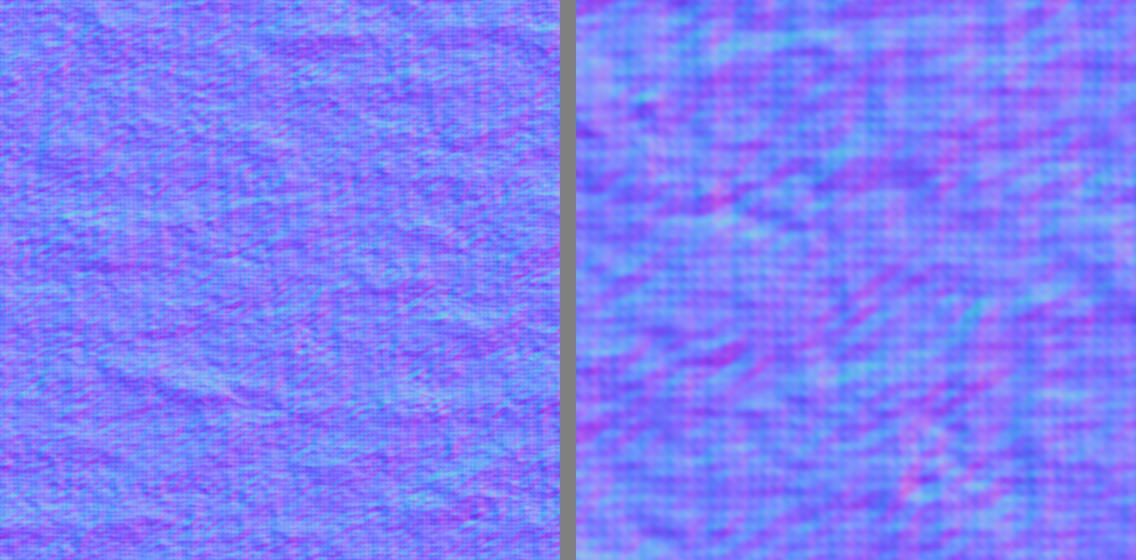
Left, the full canvas; right, a detail of the centre.
Reproduce this texture map procedurally as a Shadertoy shader.

```glsl
#define THREADS 126.0         // weave threads across the canvas
#define WEAVE_SLOPE 0.08      // steepness of the threads
#define FOLD_SCALE vec2(6.5, 11.5)
#define FOLD_HEIGHT 0.0112
#define FOLD_TILT 0.06        // radians above horizontal
#define RIDGE_SCALE vec2(46.0, 88.0)
#define RIDGE_HEIGHT 0.0028
#define RIDGE_TILT 0.62
#define STREAK_SCALE vec2(50.0, 9.0)
#define STREAK_HEIGHT vec2(0.0026, 0.0012)
#define SAMPLE_STEP 0.0008    // slope sampling distance

const float TAU = 6.2831853;

vec2 hash22(vec2 p) {
    vec3 q = fract(p.xyx * vec3(0.1031, 0.1030, 0.0973));
    q += dot(q, q.yzx + 33.33);
    return fract((q.xx + q.yz) * q.zy);
}

float cornerSlope(vec2 cell, vec2 offset, vec2 local) {
    return dot(hash22(cell + offset) * 2.0 - 1.0, local - offset);
}

// Gradient noise
float noise(vec2 p) {
    vec2 cell = floor(p), f = p - cell;
    vec2 u = f * f * f * (f * (f * 6.0 - 15.0) + 10.0);
    vec2 e = vec2(1.0, 0.0);
    return mix(mix(cornerSlope(cell, e.yy, f), cornerSlope(cell, e.xy, f), u.x),
               mix(cornerSlope(cell, e.yx, f), cornerSlope(cell, e.xx, f), u.x), u.y);
}

// Coordinates along and across a direction
vec2 align(vec2 p, float angle) {
    float c = cos(angle), s = sin(angle);
    return vec2(c * p.x + s * p.y, c * p.y - s * p.x);
}

// Puffy folds: wide at first, rounder in the finer octaves
float folds(vec2 p) {
    vec2 q = align(p, FOLD_TILT) * FOLD_SCALE + 20.0;
    q += 0.2 * vec2(noise(q * 0.9 + 7.0), noise(q * 0.9 + 31.0));
    float sum = 0.0, amplitude = 1.0;
    for (int i = 0; i < 4; i++) {
        float n = noise(q);
        sum += amplitude * (n + 0.25 * sqrt(n * n + 0.002));
        q = q * vec2(2.1, 1.95) + 17.3;
        amplitude *= 0.48;
    }
    return FOLD_HEIGHT * sum;
}

// Short slanted ridges, gathered in level rows
float ridges(vec2 p) {
    float rows = 0.9 + 1.3 * noise(p * vec2(10.0, 28.0) + 50.0);
    return RIDGE_HEIGHT * rows * noise(align(p, RIDGE_TILT) * RIDGE_SCALE + 90.0);
}

// Uneven threads running up and across
float streaks(vec2 p) {
    return dot(STREAK_HEIGHT, vec2(noise(p * STREAK_SCALE + 130.0),
                                   noise(p * STREAK_SCALE.yx + 170.0)));
}

// Fine threads, wavering in place and strength
float weave(vec2 p) {
    float strength = 1.0 + 0.9 * noise(p * 33.0 + 290.0);
    p += 0.0035 * vec2(noise(p * 28.0 + 210.0), noise(p * 28.0 + 250.0));
    vec2 wave = sin(TAU * THREADS * p);
    return strength * WEAVE_SLOPE / (TAU * THREADS)
         * (wave.x + wave.y + 0.4 * wave.x * wave.y);
}

float height(vec2 p) {
    return folds(p) + ridges(p) + streaks(p) + weave(p);
}

void mainImage(out vec4 fragColor, in vec2 fragCoord) {
    vec2 p = fragCoord / iResolution.y;
    vec2 e = vec2(SAMPLE_STEP, 0.0);

    // Surface slope from central differences
    vec2 slope = vec2(height(p + e.xy) - height(p - e.xy),
                      height(p + e.yx) - height(p - e.yx)) / (2.0 * SAMPLE_STEP);

    // Pack the normal into colour
    vec3 normal = normalize(vec3(-slope, 1.0));
    fragColor = vec4(normal * 0.497 + 0.497, 1.0);
}
```
